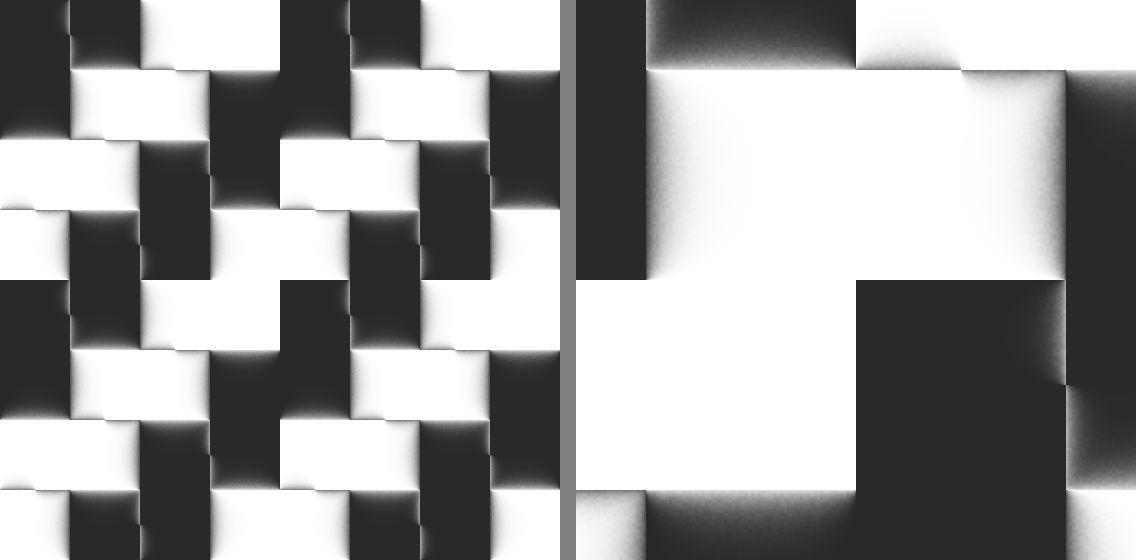
Left, the full canvas; right, a detail of the centre.
This pattern is drawn by a WebGL 1 fragment shader. Its source:

```glsl
precision highp float;
// Woven herringbone of dark upright and white level 2x1 bricks, 2x2 repeats.
// A diagonal cell index picks the brick; edge distances give soft, grainy
// shading on the brick ends and on half a cell of each long side.

uniform vec2 u_resolution;

float hash(vec2 p) {
  return fract(sin(dot(p, vec2(12.9898, 78.233))) * 43758.5453);
}

// Exponential falloff from an edge; t runs 0..1 along it and bulges the reach.
float edgeShade(float dist, float t, float reach) {
  float bulge = sqrt(max(4.0 * t * (1.0 - t), 0.0));
  return exp(-dist / (reach * bulge + 0.004));
}

// Zero on the borders of the 4x4 cell repeat, which stay unshaded.
float insideTile(float line) {
  return step(0.5, mod(floor(line + 0.5), 4.0));
}

float weave(vec2 p) {
  vec2 cell = floor(p);
  float diagonal = mod(cell.x + cell.y, 4.0);
  float white = step(1.5, diagonal);
  float second = step(0.5, mod(diagonal, 2.0));

  // Brick coordinates: along 0..2, across 0..1
  vec2 q = white > 0.5 ? p : p.yx;
  vec2 corner = floor(q) - vec2(second, 0.0);
  float along = q.x - corner.x;
  float across = q.y - corner.y;

  // Short ends
  float first = 0.85 * edgeShade(along, across, 0.085) * insideTile(corner.x);
  float last = 0.85 * edgeShade(2.0 - along, across, 0.085) * insideTile(corner.x + 2.0);

  // Half a cell on opposite long sides
  float near = 0.65 * edgeShade(across, (along - 1.5) * 2.0, 0.05)
    * step(1.5, along) * insideTile(corner.y);
  float far = 0.65 * edgeShade(1.0 - across, along * 2.0, 0.05)
    * step(along, 0.5) * insideTile(corner.y + 1.0);

  float shade = 1.0 - (1.0 - first) * (1.0 - last) * (1.0 - near) * (1.0 - far);

  // Fine grain, strongest in the half tones
  float grain = hash(floor(p * 64.0)) - 0.5;
  shade = clamp(shade + grain * 0.25 * shade * (1.0 - shade), 0.0, 1.0);
  return mix(0.16, 1.0, mix(shade, 1.0 - shade, white));
}

void main() {
  // Average 2x2 samples for smooth edges
  float tone = 0.0;
  for (int i = 0; i < 4; i++) {
    float k = float(i);
    vec2 offset = vec2(mod(k, 2.0), floor(k / 2.0)) * 0.5 - 0.25;
    vec2 uv = (gl_FragCoord.xy + offset) / u_resolution;
    tone += weave(vec2(uv.x, 1.0 - uv.y) * 8.0) * 0.25;
  }
  gl_FragColor = vec4(vec3(tone), 1.0);
}
```
